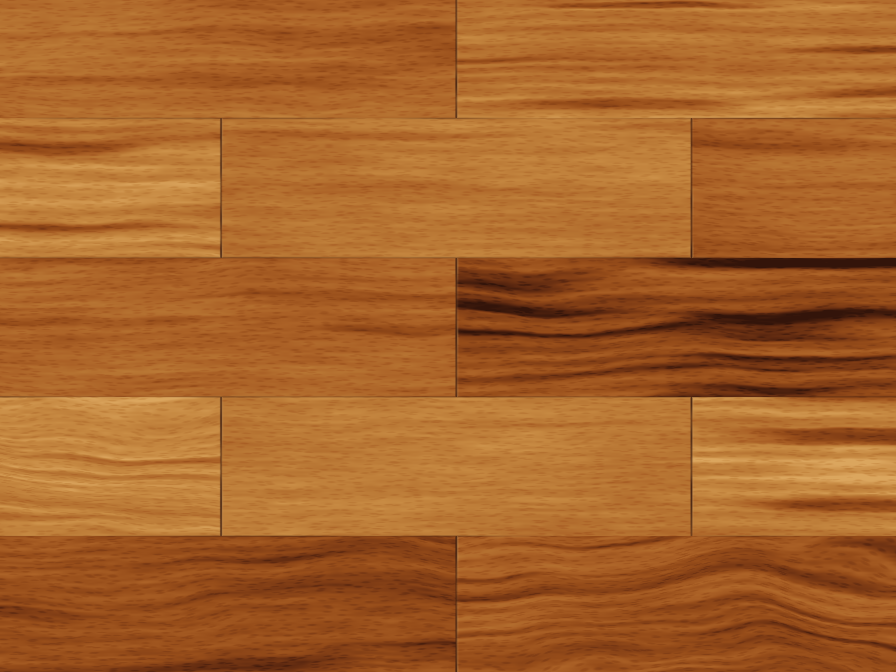
Give the GLSL for this texture, as a Shadertoy shader.

```glsl
// Hardwood floor: five rows of long planks laid in half-length running bond.
// Each plank has its own tone, streak strength and grain waviness; the grain
// is stretched noise bent by layered sines, with cellular pores on top.

const float ROW_HEIGHT = 0.2072;   // all lengths in canvas heights
const float ROW_SHIFT = 0.005;
const float PLANK_LENGTH = 0.70;
const float JOINT_X = 0.679;       // an end joint in the even rows
const float END_GAP = 0.0013;      // half widths of the seams
const float SIDE_GAP = 0.0009;
const float SLIVER = 0.0028;       // pale worn edge beside an end joint
const float BEND_AMOUNT = 0.035;
const float FIBRE_AMOUNT = 0.9;
const float PORE_AMOUNT = 0.55;
const vec3 SEAM_COLOR = vec3(0.25, 0.12, 0.06);
const vec3 SLIVER_COLOR = vec3(0.82, 0.61, 0.36);

// Wood tones from dark to light
const int TONES = 8;
const vec3 WOOD[TONES] = vec3[TONES](
    vec3(0.20, 0.08, 0.04), vec3(0.35, 0.15, 0.06),
    vec3(0.49, 0.23, 0.08), vec3(0.59, 0.30, 0.10),
    vec3(0.67, 0.38, 0.15), vec3(0.72, 0.46, 0.20),
    vec3(0.78, 0.54, 0.26), vec3(0.86, 0.65, 0.37));

// Plank character from the lowest row up: tone, streak strength, waviness
const int PLANKS = 12;
const vec3 CHARACTER[PLANKS] = vec3[PLANKS](
    vec3(2.9, 0.7, 0.6), vec3(3.2, 1.2, 1.2),
    vec3(5.7, 0.8, 1.0), vec3(5.2, 0.35, 0.15), vec3(5.2, 1.6, 0.02),
    vec3(4.1, 0.6, 0.3), vec3(2.8, 1.4, 0.4),
    vec3(5.2, 1.3, 0.3), vec3(5.0, 0.45, 0.12), vec3(4.0, 0.6, 0.3),
    vec3(4.4, 0.5, 0.35), vec3(4.5, 1.4, 0.05));

vec2 hash22(vec2 p) {
    vec3 q = fract(p.xyx * vec3(0.1031, 0.1030, 0.0973));
    q += dot(q, q.yzx + 33.33);
    return fract((q.xx + q.yz) * q.zy);
}

float valueNoise(vec2 p) {
    vec2 cell = floor(p), f = fract(p);
    f = f * f * (3.0 - 2.0 * f);
    float low = mix(hash22(cell).x, hash22(cell + vec2(1, 0)).x, f.x);
    float high = mix(hash22(cell + vec2(0, 1)).x, hash22(cell + 1.0).x, f.x);
    return mix(low, high, f.y);
}

// Distance to the nearest scattered point
float cellular(vec2 p) {
    vec2 cell = floor(p), f = fract(p);
    float nearest = 2.0;
    for (int y = -1; y <= 1; y++)
        for (int x = -1; x <= 1; x++) {
            vec2 g = vec2(x, y);
            nearest = min(nearest, length(g + hash22(cell + g) - f));
        }
    return nearest;
}

// Smooth swelling from layered, rotated sines
float swell(vec2 p, float seed) {
    float sum = 0.0, amp = 0.5;
    for (int i = 0; i < 3; i++) {
        sum += amp * sin(p.x + seed + 1.7 * sin(p.y + seed * 1.3));
        p = mat2(1.2, 1.5, -1.5, 1.2) * p + 2.0;
        amp *= 0.55;
    }
    return sum;
}

// Tone offset of the wood at p
float grain(vec2 p, float seed, float strength, float waviness) {
    float bend = swell(p * vec2(5.0, 9.0), seed);
    float depth = p.y + waviness * BEND_AMOUNT * bend
                + 0.003 * swell(p * vec2(11.0, 15.0), seed + 4.0);

    float growth = valueNoise(vec2(p.x * 1.5, depth * 36.0) + seed) - 0.5;
    float rings = sin(depth * 260.0 + 5.0 * valueNoise(vec2(p.x, depth * 25.0) + seed));
    float streak = smoothstep(0.6, 0.95, valueNoise(vec2(p.x * 2.5, depth * 62.0) - seed));
    float fibre = valueNoise(vec2(p.x * 14.0, depth * 230.0) + seed) - 0.5;
    float dust = valueNoise(vec2(p.x * 60.0, p.y * 330.0) + seed) - 0.5;
    float pore = 1.0 - smoothstep(0.1, 0.35, cellular(vec2(p.x * 36.0, depth * 190.0) + seed));

    return strength * (1.4 * growth + 0.3 * rings - 2.0 * streak + 0.25)
         + FIBRE_AMOUNT * (fibre + 0.5 * dust) - PORE_AMOUNT * pore + 0.4 * bend;
}

vec3 woodColor(float tone) {
    float t = clamp(tone, 0.0, float(TONES) - 1.001);
    int i = int(t);
    return mix(WOOD[i], WOOD[i + 1], fract(t));
}

void mainImage(out vec4 fragColor, in vec2 fragCoord) {
    vec2 p = fragCoord / iResolution.y;
    float pixel = 1.0 / iResolution.y;

    // Plank under this point
    float rowPos = (p.y + ROW_SHIFT) / ROW_HEIGHT;
    float row = floor(rowPos);
    float colPos = (p.x - JOINT_X) / PLANK_LENGTH + 1.0 + 0.5 * mod(row, 2.0);
    float col = floor(colPos);
    int plank = (int(row) * 5 / 2 + int(max(col, 0.0))) % PLANKS;
    vec3 character = CHARACTER[plank];
    float seed = 7.31 * float(plank) + 3.0;

    vec3 color = woodColor(character.x + grain(p, seed, character.y, character.z));

    // Seams, worn unevenly along their length
    vec2 inside = vec2(colPos - col, rowPos - row);
    vec2 edge = min(inside, 1.0 - inside) * vec2(PLANK_LENGTH, ROW_HEIGHT);
    float wear = valueNoise(vec2(p.x * 9.0, p.y * 40.0));
    float sliver = 1.0 - smoothstep(SLIVER - pixel, SLIVER + pixel, inside.x * PLANK_LENGTH);
    float endSeam = 1.0 - smoothstep(END_GAP - pixel, END_GAP + pixel, edge.x);
    float sideSeam = 1.0 - smoothstep(SIDE_GAP - pixel, SIDE_GAP + pixel, edge.y);
    color = mix(color, SLIVER_COLOR, 0.6 * sliver * wear);
    color = mix(color, SEAM_COLOR, max(endSeam * (0.5 + 0.5 * wear), sideSeam * 0.6 * wear));

    fragColor = vec4(color, 1.0);
}
```
